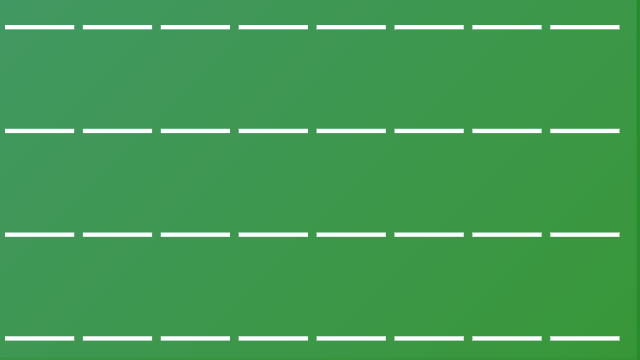
Give the GLSL for this pattern, as a WebGL 1 fragment shader.

```glsl
precision highp float;

uniform vec2 u_resolution;

// Signed distance to an axis-aligned box centred at the origin
float boxDistance(vec2 p, vec2 halfSize) {
  vec2 d = abs(p) - halfSize;
  return length(max(d, 0.0)) + min(max(d.x, d.y), 0.0);
}

// Offset from the nearest cell of a finite grid
vec2 gridOffset(vec2 p, vec2 first, vec2 spacing, vec2 count) {
  vec2 cell = clamp(floor((p - first) / spacing + 0.5), vec2(0.0), count - 1.0);
  return p - first - cell * spacing;
}

void main() {
  // Canvas height is one unit, measured down from the top left
  float pixel = 1.0 / u_resolution.y;
  float aspect = u_resolution.x * pixel;
  vec2 p = vec2(gl_FragCoord.x, u_resolution.y - gl_FragCoord.y) * pixel;

  // Diagonal green gradient
  float diagonal = (p.x + p.y) / (aspect + 1.0);
  vec3 color = mix(vec3(0.26, 0.595, 0.385), vec3(0.22, 0.59, 0.22), diagonal);

  // Darker strips along the right and bottom edges
  float rightStrip = smoothstep(-0.5, 0.5, (p.x - aspect + 0.0095) / pixel);
  float bottomStrip = smoothstep(-0.5, 0.5, (p.y - 0.991) / pixel);
  color = mix(color, vec3(0.16, 0.54, 0.18), max(rightStrip, 0.25 * bottomStrip));

  // Eight dashes across, four rows down
  vec2 offset = gridOffset(p, vec2(0.110, 0.0755), vec2(0.2164, 0.2882), vec2(8.0, 4.0));
  float dash = boxDistance(offset, vec2(0.0961, 0.006));
  float coverage = clamp(0.5 - dash / pixel, 0.0, 1.0);
  color = mix(color, vec3(0.99, 1.0, 1.0), coverage);

  gl_FragColor = vec4(color, 1.0);
}
```
